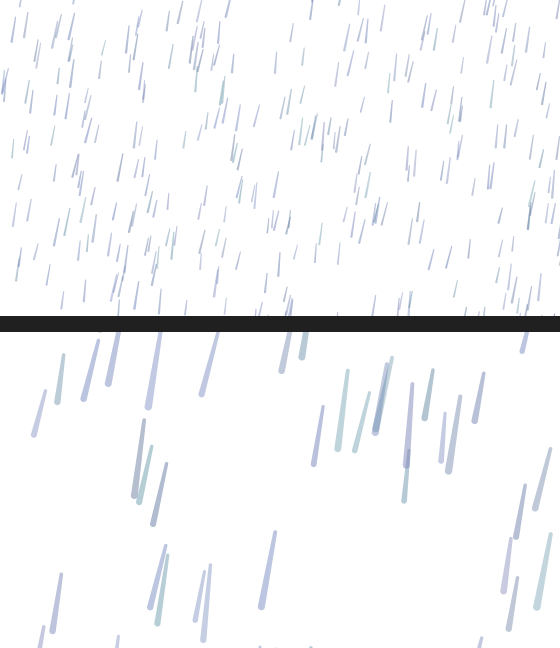
Top: the whole. Bottom: its middle third, enlarged.
Give the GLSL for this pattern, as a WebGL 2 fragment shader.

```glsl
#version 300 es
precision highp float;
// Slanted, tapered translucent rain streaks scattered over a white sky.

uniform vec2 u_resolution;
out vec4 fragColor;

const int STREAK_COUNT = 335;
const float MARGIN = 0.08;                    // scatter beyond the canvas edge
const vec2 LENGTH_RANGE = vec2(0.044, 0.086); // in canvas heights
const vec2 SLANT_RANGE = vec2(0.07, 0.27);    // sideways lean per unit of rise
const vec2 RADIUS_RANGE = vec2(0.0026, 0.0041);
const float TIP_TAPER = 0.55;                 // upper radius over lower radius
const vec2 OPACITY_RANGE = vec2(0.40, 0.52);

const vec3 SKY = vec3(1.0);
const vec3 PERIWINKLE = vec3(0.44, 0.52, 0.74);
const vec3 SLATE = vec3(0.40, 0.48, 0.62);
const vec3 LAVENDER = vec3(0.51, 0.53, 0.72);
const vec3 TEAL = vec3(0.42, 0.62, 0.68);

// Integer hash: three well mixed values in 0..1.
vec3 hash3(uint seed) {
    uvec3 v = uvec3(seed, seed ^ 0x9E37u, seed + 0x51EDu) * 1664525u + 1013904223u;
    v.x += v.y * v.z; v.y += v.z * v.x; v.z += v.x * v.y;
    v ^= v >> 16u;
    v.x += v.y * v.z; v.y += v.z * v.x; v.z += v.x * v.y;
    return vec3(v >> 8u) / 16777216.0;
}

// Distance to a round-ended stroke whose radius changes along its length.
float taperedStroke(vec2 p, vec2 stroke, float startRadius, float endRadius) {
    float along = clamp(dot(p, stroke) / dot(stroke, stroke), 0.0, 1.0);
    return length(p - stroke * along) - mix(startRadius, endRadius, along);
}

vec3 inkColor(float pick, float blend) {
    vec3 ink = mix(PERIWINKLE, SLATE, blend);
    if (pick > 0.55) ink = mix(PERIWINKLE, LAVENDER, blend);
    if (pick > 0.82) ink = mix(SLATE, TEAL, 0.4 + 0.6 * blend);
    return ink;
}

void main() {
    vec2 p = gl_FragCoord.xy / u_resolution.y;
    float pixel = 1.0 / u_resolution.y;
    vec2 canvas = vec2(u_resolution.x / u_resolution.y, 1.0);
    vec3 color = SKY;

    for (int i = 0; i < STREAK_COUNT; i++) {
        uint seed = uint(i) * 3u + 17u;
        vec3 place = hash3(seed);
        vec3 shape = hash3(seed + 1u);
        vec3 tint = hash3(seed + 2u);

        // Lower end and upward stroke; longer streaks tend to be thicker.
        vec2 foot = place.xy * (canvas + 2.0 * MARGIN) - MARGIN;
        float size = mix(LENGTH_RANGE.x, LENGTH_RANGE.y, shape.x);
        float slant = mix(SLANT_RANGE.x, SLANT_RANGE.y, shape.y);
        vec2 stroke = size * normalize(vec2(slant, 1.0));
        float radius = mix(RADIUS_RANGE.x, RADIUS_RANGE.y, mix(shape.x, shape.z, 0.5));

        // Blend the streak over what lies beneath, so crossings darken.
        float dist = taperedStroke(p - foot, stroke, radius, radius * TIP_TAPER);
        float coverage = clamp(0.5 - dist / pixel, 0.0, 1.0);
        float opacity = mix(OPACITY_RANGE.x, OPACITY_RANGE.y, place.z);
        color = mix(color, inkColor(tint.x, tint.y), coverage * opacity);
    }
    fragColor = vec4(color, 1.0);
}
```
